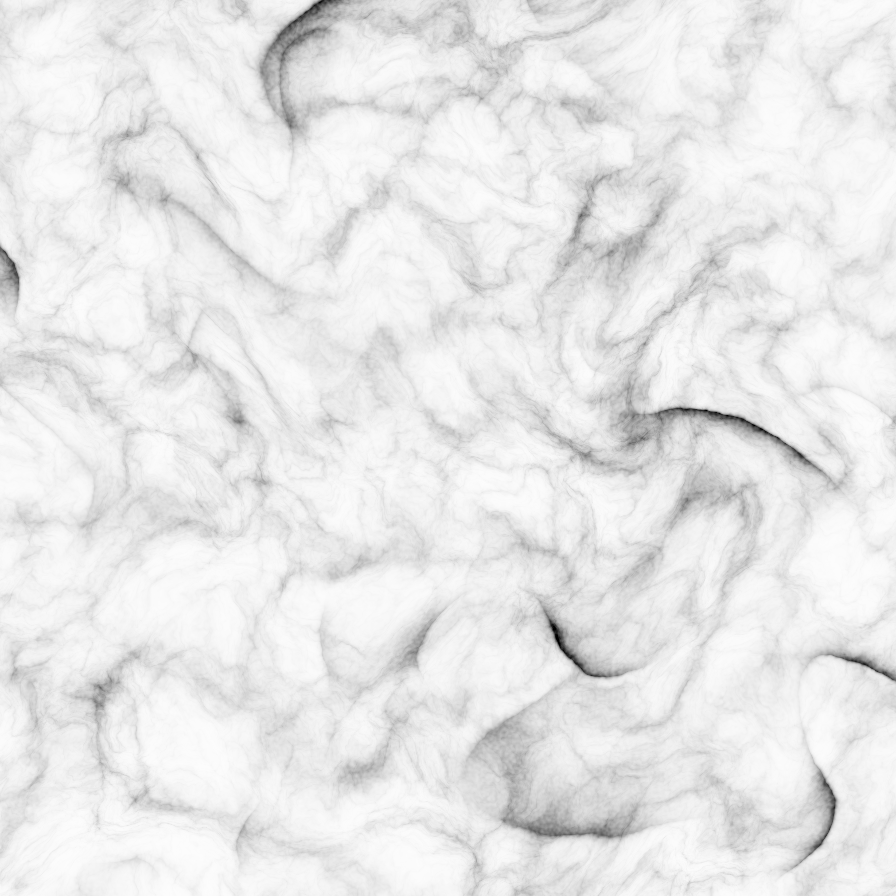
Reproduce this texture procedurally as a three.js fragment shader.

```glsl
// White marble with crumpled smoky wisps and short tapering one-sided creases.
varying vec2 vUv;

#define SEED vec2(17.3, 4.6)
#define WISP_SCALE 6.0
#define WISP_GAIN 0.64
#define WISP_DARK 0.62
#define CRUMPLE 0.036
#define CLOUD_SCALE 3.2
#define VEIN_SCALE 3.4
#define VEIN_DARK 0.72
#define SHADE_DARK 0.15
#define GRAIN_SCALE 230.0
#define GRAIN_DARK 0.3
#define WHITE 0.99

// Random unit gradient of a lattice point.
vec2 latticeGradient(vec2 cell) {
  vec3 h = fract(cell.xyx * vec3(0.1031, 0.1030, 0.0973));
  h += dot(h, h.yzx + 33.33);
  float angle = 6.2832 * fract((h.x + h.y) * h.z);
  return vec2(cos(angle), sin(angle));
}

// Gradient noise, roughly -0.7 to 0.7.
float gradientNoise(vec2 p) {
  vec2 cell = floor(p), f = fract(p);
  vec2 s = f * f * f * (f * (f * 6.0 - 15.0) + 10.0);
  vec2 e = vec2(1.0, 0.0);
  float a = dot(latticeGradient(cell), f);
  float b = dot(latticeGradient(cell + e.xy), f - e.xy);
  float c = dot(latticeGradient(cell + e.yx), f - e.yx);
  float d = dot(latticeGradient(cell + e.xx), f - e.xx);
  return mix(mix(a, b, s.x), mix(c, d, s.x), s.y);
}

// Layered sines that curl the plane.
vec2 curlPlane(vec2 p) {
  p += 0.030 * sin(p.yx * vec2(8.0, 7.0) + vec2(1.3, 4.1));
  p += 0.014 * sin(p.yx * vec2(19.0, 21.0) + vec2(2.7, 0.6));
  return p;
}

// Layered noise for clouds and for crumpling.
float clouds(vec2 p) {
  mat2 turn = mat2(0.8, 0.6, -0.6, 0.8);
  float sum = 0.0, amp = 1.0;
  for (int i = 0; i < 5; i++) {
    sum += amp * gradientNoise(p);
    p = turn * p * 2.1 + vec2(5.2, 9.7);
    amp *= 0.5;
  }
  return sum;
}

// Sharp thin ridges; every octave is nudged by the one before.
float wisps(vec2 p) {
  mat2 turn = mat2(0.8, 0.6, -0.6, 0.8);
  float sum = 0.0, total = 0.0, amp = 1.0;
  for (int i = 0; i < 7; i++) {
    float n = gradientNoise(p);
    sum += amp * exp(-8.0 * abs(n));
    total += amp;
    p = turn * p * 1.95 + 0.4 * vec2(n, -n) + vec2(3.7, 8.1);
    amp *= WISP_GAIN;
  }
  return sum / total;
}

// Crease on a noise contour: abrupt on one side, a soft smoky fall on the other.
float crease(vec2 p, float smoke) {
  float n = gradientNoise(p);
  float presence = smoothstep(0.03, 0.48, gradientNoise(p * 0.93 + vec2(31.7, 12.4)));
  float side = step(0.0, n), d = abs(n);
  float core = exp(-d * mix(110.0, 38.0 - 16.0 * presence, side));
  float shade = exp(-d * mix(60.0, 5.5, side));
  float fibre = mix(0.4 + 1.8 * smoke, 1.0, core);
  return presence * fibre * (VEIN_DARK * presence * core + SHADE_DARK * shade);
}

void main() {
  vec2 p = curlPlane(vUv) + SEED;

  // Smoky ground, crumpled at every size
  vec2 crumple = CRUMPLE * vec2(clouds(p * 9.0), clouds(p * 9.0 + 40.0));
  float smoke = wisps((p + crumple) * WISP_SCALE);
  float cloud = clouds((p + crumple) * CLOUD_SCALE);
  float density = mix(0.45, 1.5, smoothstep(-0.3, 0.65, cloud));
  float dark = WISP_DARK * smoke * smoke * density;

  // Creases at two sizes
  vec2 veinPoint = p + 0.3 * crumple;
  for (int i = 0; i < 2; i++) {
    float layer = float(i);
    vec2 q = veinPoint * VEIN_SCALE * (1.0 + 0.6 * layer) + 23.0 * layer;
    dark += crease(q, smoke) * (1.0 - 0.15 * layer);
  }

  // Fine grain, felt most in the grey areas
  dark *= 1.0 + GRAIN_DARK * gradientNoise(vUv * GRAIN_SCALE);
  gl_FragColor = vec4(vec3(clamp(WHITE - dark, 0.0, 1.0)), 1.0);
}
```
